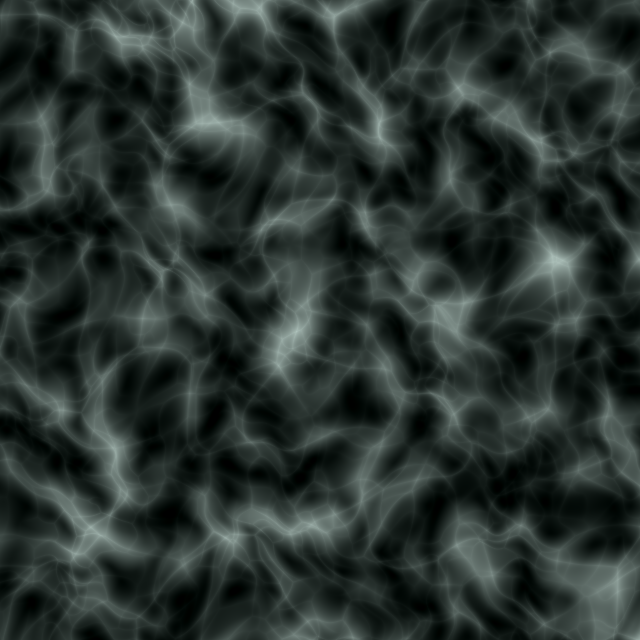
This texture is drawn by a Shadertoy shader. Its source:

```glsl
#define LARGE_CELLS 7.0
#define MEDIUM_CELLS 12.0
#define FINE_CELLS 21.0
#define GRAIN_ANGLE 2.0
#define ANGLE_SPREAD 2.7
#define CREASE_SHARPNESS 14.0
#define CREASE_GAIN 0.10
#define BEND 0.017
#define BLACK_LEVEL 0.015
#define GAIN 1.15
#define HIGHLIGHT_ROLLOFF 0.35

vec3 hash3(vec2 cell) {
    vec3 q = fract(cell.xyx * vec3(0.1031, 0.1030, 0.0973));
    q += dot(q, q.yxz + 33.33);
    return fract((q.xxy + q.yzz) * q.zyx);
}

float segmentDistance(vec2 p, vec2 axis, float halfLength) {
    float along = clamp(dot(p, axis), -halfLength, halfLength);
    return length(p - axis * along);
}

// Cellular noise around random strokes: x = soft distance, y = thin crease
vec2 strokeCells(vec2 p, float seed) {
    vec2 base = floor(p);
    float nearest = 9.0;
    float second = 9.0;
    for (int j = -2; j <= 2; j++) {
        for (int i = -2; i <= 2; i++) {
            vec2 cell = base + vec2(i, j);
            vec3 place = hash3(cell + seed);
            vec3 shape = hash3(cell + seed + 57.0);
            float angle = GRAIN_ANGLE + (shape.x - 0.5) * ANGLE_SPREAD;
            float halfLength = mix(0.1, 0.75, shape.y);
            vec2 offset = p - cell - place.xy;
            float d = segmentDistance(offset, vec2(cos(angle), sin(angle)), halfLength);
            second = min(second, max(nearest, d));
            nearest = min(nearest, d);
        }
    }
    float crease = exp(-CREASE_SHARPNESS * (second - nearest));
    crease *= smoothstep(0.02, 0.25, nearest);
    return vec2(nearest * nearest / (nearest + 0.1), crease);
}

// Layered sines that curve the strokes
vec2 bend(vec2 p) {
    vec2 broad = sin(p.yx * vec2(17.0, 19.0) + p * 7.0 + vec2(0.7, 2.9));
    vec2 small = sin(p.yx * vec2(43.0, 39.0) - p * 21.0 + 3.0 * broad);
    return p + BEND * (broad + 0.3 * small);
}

// Cool grey-green ramp
vec3 smokeColor(float tone) {
    return clamp(vec3(0.93, 1.0, 0.98) * tone - vec3(0.025, 0.0, 0.01), 0.0, 1.0);
}

void mainImage(out vec4 fragColor, in vec2 fragCoord) {
    vec2 p = bend(fragCoord / iResolution.y);

    vec2 large = strokeCells(p * LARGE_CELLS, 11.0);
    vec2 medium = strokeCells(p * MEDIUM_CELLS, 137.0);
    vec2 fine = strokeCells(p * FINE_CELLS, 291.0);

    // Detail is strongest inside the pale areas
    float tone = 0.55 * large.x * (0.5 + 2.5 * medium.x);
    tone += 0.25 * medium.x + 0.2 * fine.x;

    float veins = large.y + 0.6 * medium.y + fine.y * large.x;
    tone += CREASE_GAIN * veins * (0.4 + 1.5 * large.x);

    tone = max(tone - BLACK_LEVEL, 0.0) * GAIN;
    tone /= 1.0 + HIGHLIGHT_ROLLOFF * tone;
    fragColor = vec4(smokeColor(tone), 1.0);
}
```
